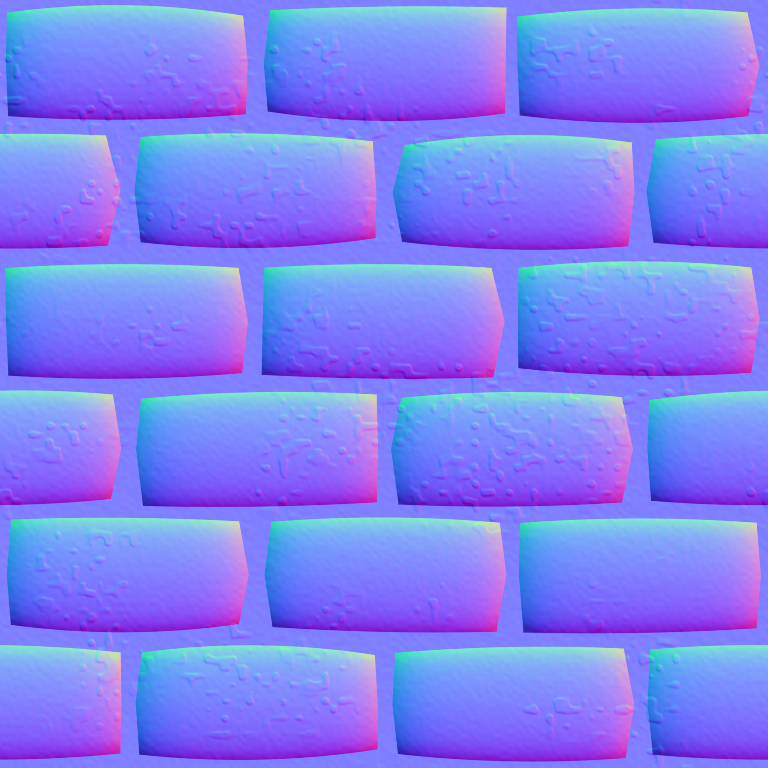
A Shadertoy shader for this texture map:

```glsl
// Tangent-space normal map of a running-bond brick wall, three by six bricks.
// Each brick is a domed block with uneven sides; grain and clustered chips
// come from the slope of a tiling noise height, and all are encoded as RGB.
#define COLUMNS 3.0
#define ROWS 6.0
#define HALF_SIZE vec2(0.945, 0.447)  // brick half extents, in row heights
#define JITTER 0.025                  // shift of each brick, in row heights
#define DOME vec2(0.10, 0.42)         // gentle slope across the face
#define BEVEL vec2(0.62, 0.45)        // extra slope towards the rim
#define GRAIN_FREQ 176.0
#define GRAIN_DEPTH 0.10
#define CHIP_FREQ 92.0
#define CHIP_DEPTH 0.28
#define PATCH_FREQ 14.0
#define SLOPE_STEP 0.0016

float hash(vec2 p) {
    return fract(sin(dot(p, vec2(127.1, 311.7))) * 43758.5453);
}

// Value noise that repeats after one canvas
float tilingNoise(vec2 uv, float freq) {
    vec2 p = uv * freq;
    vec2 cell = floor(p);
    vec2 f = fract(p);
    f = f * f * (3.0 - 2.0 * f);
    vec2 lo = mod(cell, freq);
    vec2 hi = mod(cell + 1.0, freq);
    float bottom = mix(hash(lo), hash(vec2(hi.x, lo.y)), f.x);
    float top = mix(hash(vec2(lo.x, hi.y)), hash(hi), f.x);
    return mix(bottom, top, f.y);
}

// Fine grain plus raised chips gathered in patches
float surfaceHeight(vec2 uv) {
    float grain = tilingNoise(uv, GRAIN_FREQ);
    float chips = smoothstep(0.60, 0.85, tilingNoise(uv + 0.37, CHIP_FREQ));
    float patches = smoothstep(0.42, 0.75, tilingNoise(uv, PATCH_FREQ));
    return GRAIN_DEPTH * grain + CHIP_DEPTH * chips * patches;
}

vec2 surfaceSlope(vec2 uv) {
    vec2 e = vec2(SLOPE_STEP, 0.0);
    return vec2(surfaceHeight(uv - e.xy) - surfaceHeight(uv + e.xy),
                surfaceHeight(uv - e.yx) - surfaceHeight(uv + e.yx));
}

// Distance from the brick centre to its uneven rim along each axis
vec2 brickRim(vec2 q, vec2 id) {
    vec2 side = step(0.0, q);
    vec2 t = clamp(q / HALF_SIZE, -1.0, 1.0);
    vec2 sideId = id + vec2(17.0, 31.0) * (side.x + 1.0);
    vec2 edgeId = id + vec2(43.0, 13.0) * (side.y + 1.0);
    float sideInset = mix(0.0, 0.11, hash(sideId));
    float edgeInset = mix(0.02, 0.08, hash(edgeId));
    float sideTilt = 0.03 * (hash(sideId + 5.0) - 0.5);
    float edgeTilt = 0.04 * (hash(edgeId + 9.0) - 0.5);
    return HALF_SIZE - vec2(sideInset * abs(t.y) + sideTilt * t.y,
                            edgeInset * t.x * t.x + edgeTilt * t.x);
}

void mainImage(out vec4 fragColor, in vec2 fragCoord) {
    vec2 uv = fragCoord / iResolution.xy;

    // Running-bond grid, every other row shifted by half a brick
    vec2 grid = uv * vec2(COLUMNS, ROWS);
    float row = floor(grid.y);
    grid.x += 0.5 * (1.0 - mod(row, 2.0));
    vec2 id = vec2(mod(floor(grid.x), COLUMNS), row) + 1.0;

    // Local position in row heights, from the shifted brick centre
    vec2 q = (fract(grid) - 0.5) * vec2(ROWS / COLUMNS, 1.0);
    q -= JITTER * (vec2(hash(id + 61.0), hash(id + 83.0)) - 0.5);

    // Smooth brick mask
    vec2 rim = brickRim(q, id);
    vec2 inside = rim - abs(q);
    float pixel = ROWS / iResolution.y;
    float brick = smoothstep(-0.6 * pixel, 0.6 * pixel, min(inside.x, inside.y));

    // Domed face, steepest at the rim
    vec2 t = clamp(q / rim, -1.0, 1.0);
    vec2 bend = t * t;
    vec2 face = t * (DOME + BEVEL * bend * bend);

    // Unit normal from tilt and surface wear
    vec2 tilt = face * brick + surfaceSlope(uv);
    tilt *= min(1.0, 0.94 / max(length(tilt), 0.001));
    vec3 normal = vec3(tilt, sqrt(1.0 - dot(tilt, tilt)));
    fragColor = vec4(0.5 + 0.5 * normal, 1.0);
}
```
